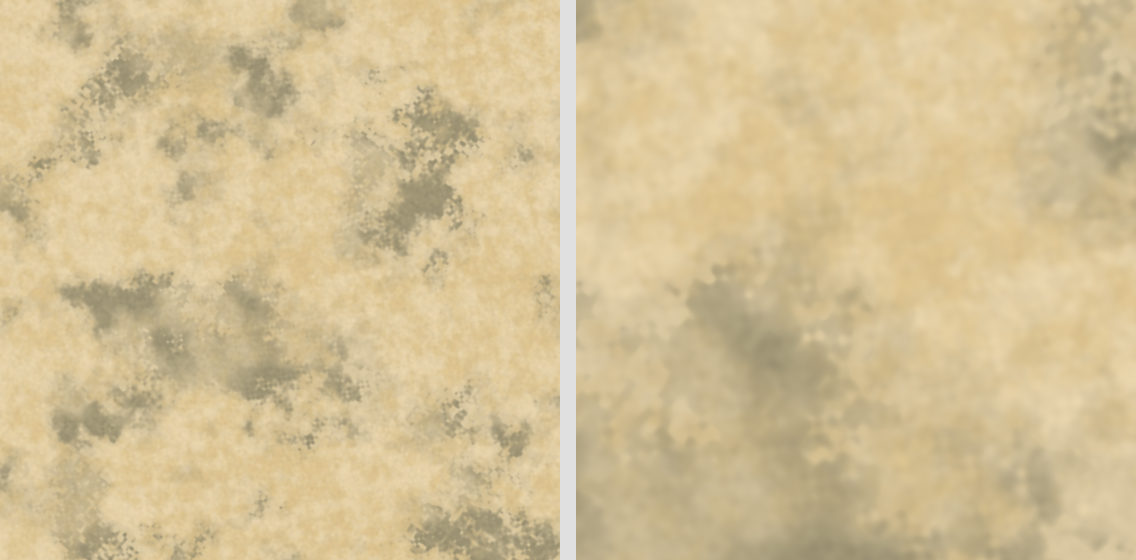
Left: the whole. Right: its middle third, enlarged.
Write a Shadertoy shader that draws this texture.

```glsl
const vec3 PALE_SAND = vec3(0.900, 0.826, 0.670);
const vec3 OCHRE_SAND = vec3(0.857, 0.758, 0.552);
const vec3 STAIN_GREY = vec3(0.600, 0.565, 0.445);
const float STAIN_SCALE = 9.5;     // patches across the canvas
const float STAIN_START = 0.530;   // noise level where stains appear
const float STAIN_FULL = 0.715;    // noise level where stains are densest
const float STAIN_FAINTEST = 0.36; // opacity of the palest patches
const float STAIN_DENSEST = 0.92;
const float HAZE_OPACITY = 0.20;   // wide thin veil around the stains
const float GRAIN_SCALE = 165.0;
const float GRAIN_RAGGED = 0.15;   // how far grains break up stain edges
const float GRAIN_SHADE = 0.040;   // brightness variation of single grains
const float MOTTLE_SCALE = 48.0;
const float DRIFT_SCALE = 6.0;

const mat2 TURN = mat2(0.8, 0.6, -0.6, 0.8);

float hash(vec2 p) {
    return fract(sin(dot(p, vec2(127.1, 311.7))) * 43758.5453);
}

float valueNoise(vec2 p) {
    vec2 cell = floor(p);
    vec2 f = fract(p);
    f = f * f * (3.0 - 2.0 * f);
    float low = mix(hash(cell), hash(cell + vec2(1.0, 0.0)), f.x);
    float high = mix(hash(cell + vec2(0.0, 1.0)), hash(cell + vec2(1.0)), f.x);
    return mix(low, high, f.y);
}

// Fractal sum, normalised to 0..1, turned at each octave
float fbm(vec2 p, int octaves) {
    float sum = 0.0, total = 0.0, weight = 1.0;
    for (int i = 0; i < octaves; i++) {
        sum += weight * valueNoise(p);
        total += weight;
        weight *= 0.60;
        p = TURN * p * 2.03 + vec2(17.3, 9.1);
    }
    return sum / total;
}

// Fine ochre mottling over broad, soft drifts
vec3 sandColor(vec2 uv) {
    float mottle = fbm(TURN * uv * MOTTLE_SCALE + 51.0, 3);
    float drift = fbm(uv * DRIFT_SCALE + 23.0, 3);
    float ochre = smoothstep(0.27, 0.77, 0.68 * mottle + 0.32 * drift);
    return mix(PALE_SAND, OCHRE_SAND, ochre);
}

// Cloudy patches, some soft and some broken into grains
float stainAmount(vec2 uv, float grain) {
    float level = fbm(uv * STAIN_SCALE + 13.7, 5);
    level += 0.5 * (fbm(uv * 3.2 + 5.0, 2) - 0.5) * 0.4;
    float ragged = smoothstep(0.36, 0.68, fbm(uv * 7.0 + 71.0, 2));
    float broken = level + grain * GRAIN_RAGGED * mix(0.2, 1.0, ragged);
    float opacity = smoothstep(0.32, 0.68, fbm(uv * 13.0 + 37.0, 3));
    float patches = smoothstep(STAIN_START, STAIN_FULL, broken);
    patches *= mix(STAIN_FAINTEST, STAIN_DENSEST, opacity);
    float haze = HAZE_OPACITY * smoothstep(0.47, 0.60, level);
    return max(patches, haze);
}

void mainImage(out vec4 fragColor, in vec2 fragCoord) {
    vec2 uv = fragCoord / iResolution.y;
    float grain = valueNoise(TURN * uv * GRAIN_SCALE) - 0.5;
    float stain = stainAmount(uv, grain);
    vec3 color = mix(sandColor(uv), STAIN_GREY, stain);
    color *= 1.0 - grain * GRAIN_SHADE * (1.0 + 1.5 * stain);
    fragColor = vec4(color, 1.0);
}
```
